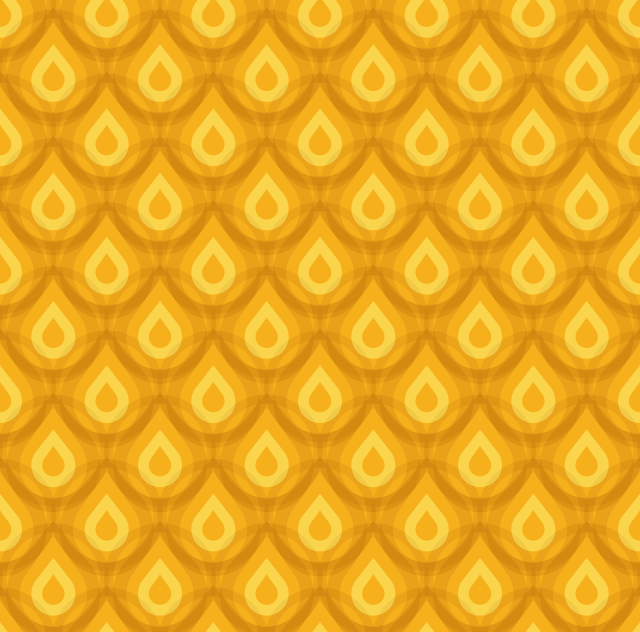
This pattern is drawn by a Shadertoy shader. Its source:

```glsl
// Golden teardrops in staggered rows under overlapping translucent rings and drop outlines.

const float COLUMNS = 6.0;       // repeats across the canvas
const float ROW_STEP = 0.602;    // row spacing, in column widths
const float FIRST_ROW = 0.36;    // height of the lowest row of drops

const vec3 AMBER = vec3(0.962, 0.69, 0.11);
const vec3 LEMON = vec3(0.982, 0.832, 0.29);
const vec3 SHADE = vec3(0.062, 0.07, 0.02);  // removed by one full layer
const float HALO_STRENGTH = 0.65;
const float OUTLINE_STRENGTH = 0.82;

// Distance to a circle joined by tangents to a tip above its centre.
float teardrop(vec2 p, float radius, float tip) {
    p.x = abs(p.x);
    float s = radius / tip;
    float c = sqrt(1.0 - s * s);
    float along = dot(p, vec2(-s, c));
    if (along < 0.0) return length(p) - radius;
    if (along > c * tip) return length(p - vec2(0.0, tip));
    return dot(p, vec2(c, s)) - radius;
}

float ring(vec2 p, float inner, float outer) {
    float d = length(p);
    return max(d - outer, inner - d);
}

float coverage(float d, float pixel) {
    return clamp(0.5 - d / pixel, 0.0, 1.0);
}

// Shade one motif lays over a point: a thin halo and a broad drop outline.
float overlays(vec2 p, float pixel) {
    float halo = ring(p - vec2(0.0, 0.136), 0.44, 0.525);
    float outline = max(teardrop(p, 0.44, 0.68), -teardrop(p, 0.315, 0.54));
    return HALO_STRENGTH * coverage(halo, pixel)
         + OUTLINE_STRENGTH * coverage(outline, pixel);
}

// Pale drop with its centre cut out.
float paleDrop(vec2 p, float pixel) {
    float body = coverage(teardrop(p, 0.206, 0.335), pixel);
    float core = coverage(teardrop(p, 0.105, 0.18), pixel);
    return body * (1.0 - core);
}

void mainImage(out vec4 fragColor, in vec2 fragCoord) {
    vec2 p = fragCoord / iResolution.x * COLUMNS;
    float pixel = COLUMNS / iResolution.x;
    float nearestRow = floor((p.y - FIRST_ROW) / ROW_STEP + 0.5);

    // Gather every motif that can reach this point.
    float pale = 0.0;
    float layers = 0.0;
    for (int j = -2; j <= 2; j++) {
        float row = nearestRow + float(j);
        float stagger = 0.5 + 0.5 * mod(row, 2.0);
        float x = fract(p.x - stagger + 0.5) - 0.5;
        float y = p.y - FIRST_ROW - row * ROW_STEP;
        for (int i = -1; i <= 1; i++) {
            vec2 q = vec2(x - float(i), y);
            pale = max(pale, paleDrop(q, pixel));
            layers += overlays(q, pixel);
        }
    }

    // Deep overlaps darken more gently.
    float depth = min(layers, 2.0) + 0.4 * max(layers - 2.0, 0.0);
    vec3 color = mix(AMBER, LEMON, pale) - SHADE * depth;
    fragColor = vec4(color, 1.0);
}
```
